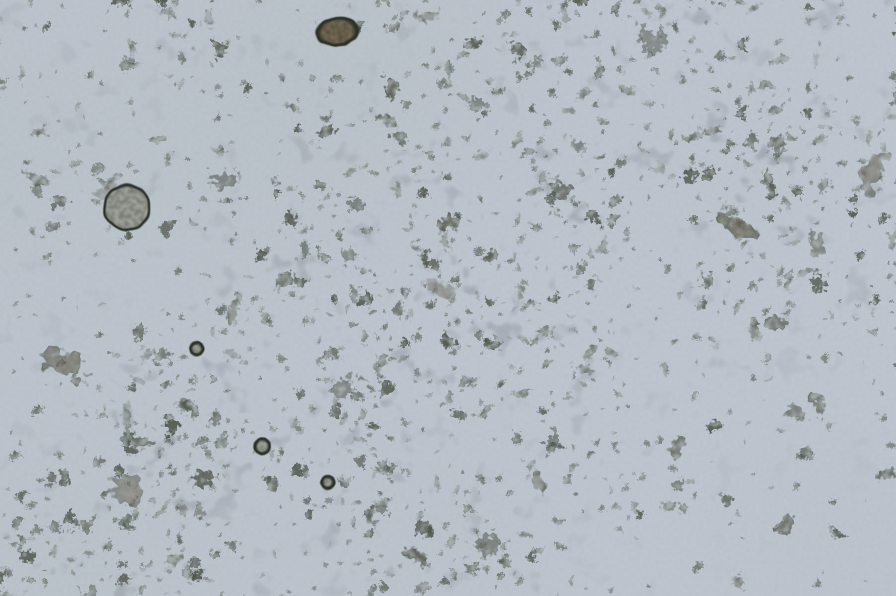
A Shadertoy shader for this texture:

```glsl
// Bright-field microscope slide: grey-olive debris scattered on a pale blue ground.
// Jittered grids at four sizes place flakes whose ellipses are bent and torn by
// gradient noise; a diagonal density band thins them, and round cells lie on top.

const vec3 GROUND_DIM = vec3(0.715, 0.748, 0.778);
const vec3 GROUND_LIT = vec3(0.750, 0.776, 0.816);
const vec3 FLAKE_PALE = vec3(0.590, 0.620, 0.610);
const vec3 FLAKE_DARK = vec3(0.280, 0.310, 0.265);
const vec3 BROWN      = vec3(0.400, 0.365, 0.290);
const vec3 RIM_DARK   = vec3(0.170, 0.190, 0.150);
const vec3 CELL_GREY  = vec3(0.550, 0.565, 0.535);

// Hashes
vec3 hash3(vec2 p) {
    vec3 q = fract(p.xyx * vec3(0.1031, 0.1030, 0.0973));
    q += dot(q, q.yxz + 33.33);
    return fract((q.xxy + q.yzz) * q.zyx);
}

vec2 gradientAt(vec2 cell) {
    float angle = 6.2832 * hash3(cell + 71.0).x;
    return vec2(cos(angle), sin(angle));
}

// Gradient noise, roughly -0.6 to 0.6
float gradientNoise(vec2 p) {
    vec2 i = floor(p), f = p - i;
    vec2 u = f * f * f * (f * (f * 6.0 - 15.0) + 10.0);
    vec2 e = vec2(1.0, 0.0);
    float low  = mix(dot(gradientAt(i), f), dot(gradientAt(i + e), f - e), u.x);
    float high = mix(dot(gradientAt(i + e.yx), f - e.yx),
                     dot(gradientAt(i + e.xx), f - e.xx), u.x);
    return mix(low, high, u.y);
}

vec2 rotate(vec2 p, float angle) {
    float c = cos(angle), s = sin(angle);
    return vec2(c * p.x + s * p.y, c * p.y - s * p.x);
}

// Debris is thickest along a rising diagonal and gathers in patches
float debrisDensity(vec2 p) {
    float offBand = (p.y - 0.10 - 0.8 * (p.x - 0.3)) / 0.36;
    float band = mix(0.42, 1.0, exp(-offBand * offBand));
    float patches = 1.0 + 1.3 * gradientNoise(p * 5.0 + 9.0);
    float emptyCorner = smoothstep(0.55, 0.1, length(p - vec2(1.45, 0.0)));
    return band * patches * (1.0 - 0.75 * emptyCorner);
}

// One grid of torn flakes; sizes holds the smallest and largest half length
vec3 addFlakes(vec3 color, vec2 p, float cells, vec2 sizes, float chance,
               float strength, float brownness, float seed) {
    vec2 home = floor(p * cells);
    float mottle = gradientNoise(p * 85.0 + seed);
    for (int y = -1; y <= 1; y++)
    for (int x = -1; x <= 1; x++) {
        vec2 cell = home + vec2(x, y);
        vec3 place = hash3(cell + seed);
        vec3 form = hash3(cell + seed + 137.0);
        vec2 centre = (cell + place.xy) / cells;
        float halfLength = mix(sizes.x, sizes.y, form.x * form.x);
        vec2 away = p - centre;
        if (length(away) > 2.0 * halfLength) continue;
        if (place.z > chance * debrisDensity(centre)) continue;

        float halfWidth = halfLength * mix(0.34, 0.8, form.y);
        vec2 q = rotate(away, 0.7 + 2.7 * (form.z - 0.5)) / vec2(halfLength, halfWidth);
        q.y += (place.x - 0.5) * 1.6 * (q.x * q.x - 0.3);
        vec2 grain = away / halfLength + place.xy * 50.0;
        float d = length(q) - 1.0 + 1.0 * gradientNoise(grain * 1.3)
                + 0.7 * gradientNoise(grain * 2.9);

        float edge = clamp(0.0024 / halfWidth, 0.12, 0.65);
        float cover = smoothstep(edge, -edge, d) * strength * mix(0.55, 1.0, place.y);
        float shade = smoothstep(-0.45, 0.45, mottle + 0.7 * (form.y - 0.5)
                    + 0.25 * smoothstep(-0.5, 0.0, d));
        vec3 tone = mix(FLAKE_PALE, FLAKE_DARK, shade);
        tone = mix(tone, BROWN, brownness * form.x * smoothstep(0.0, -0.6, d));
        color = mix(color, tone, cover);
    }
    return color;
}

// Oval cell with a dark wall and a mottled, paler middle
vec3 addCell(vec3 color, vec2 p, vec2 centre, vec2 radii, float angle,
             float wall, vec3 filling) {
    vec2 away = rotate(p - centre, angle);
    float radius = min(radii.x, radii.y);
    float d = (length(away / radii) - 1.0) * radius
            + 0.08 * radius * gradientNoise(away / radius * 1.8 + centre * 40.0);
    vec3 inside = filling * (1.0 + 0.25 * gradientNoise(p * 120.0));
    vec3 tone = mix(inside, RIM_DARK, smoothstep(-wall * 1.7, -wall * 0.5, d));
    return mix(color, tone, smoothstep(0.002, -0.002, d));
}

void mainImage(out vec4 fragColor, in vec2 fragCoord) {
    vec2 p = fragCoord / iResolution.y;

    // Lit ground with faint stains
    float light = 0.5 + 0.25 * (p.x - 0.75) + 0.5 * gradientNoise(p * 1.7);
    vec3 color = mix(GROUND_DIM, GROUND_LIT, clamp(light, 0.0, 1.0));
    float stain = gradientNoise(p * 17.0) + 0.6 * gradientNoise(p * 48.0);
    color -= 0.075 * smoothstep(0.2, 0.65, stain) * debrisDensity(p);
    color += 0.012 * gradientNoise(p * 150.0);

    // Debris from fine specks to brown clumps
    color = addFlakes(color, p, 46.0, vec2(0.003, 0.006), 0.42, 0.60, 0.0, 11.0);
    color = addFlakes(color, p, 28.0, vec2(0.006, 0.014), 0.62, 0.85, 0.1, 43.0);
    color = addFlakes(color, p, 14.0, vec2(0.011, 0.022), 0.36, 0.85, 0.3, 87.0);
    color = addFlakes(color, p, 6.0, vec2(0.018, 0.040), 0.25, 0.85, 0.9, 29.0);

    // Small ringed cells on the left, then two large ones
    for (int i = 0; i < 4; i++) {
        vec3 h = hash3(vec2(float(i) * 7.0 + 3.0, 19.0));
        vec2 centre = vec2(0.22 + 0.11 * float(i), 0.05 + 0.65 * h.y);
        color = addCell(color, p, centre, vec2(0.012 + 0.004 * h.z), 0.0, 0.005, CELL_GREY);
    }
    color = addCell(color, p, vec2(0.213, 0.652), vec2(0.040), 0.0, 0.004, CELL_GREY);
    color = addCell(color, p, vec2(0.566, 0.947), vec2(0.037, 0.025), 0.1, 0.005, BROWN);

    fragColor = vec4(color, 1.0);
}
```
